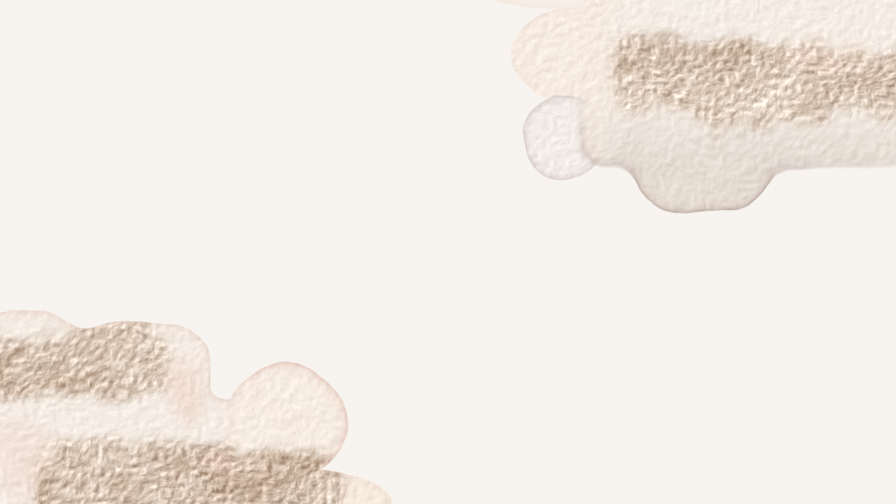
Write a WebGL 2 fragment shader that draws this background.

```glsl
#version 300 es
precision highp float;

uniform vec2 u_resolution;
out vec4 fragColor;

// Palette
const vec3 PAPER = vec3(0.970, 0.957, 0.938);
const vec3 PEACH = vec3(0.967, 0.918, 0.875);
const vec3 BLUSH = vec3(0.930, 0.835, 0.780);
const vec3 MILK = vec3(0.952, 0.930, 0.908);
const vec3 STONE = vec3(0.888, 0.850, 0.812);
const vec3 MAUVE = vec3(0.690, 0.610, 0.585);
const vec3 ROSE = vec3(0.865, 0.735, 0.685);
const vec3 FOIL_LIGHT = vec3(0.880, 0.815, 0.745);
const vec3 FOIL_DARK = vec3(0.765, 0.670, 0.590);

// Tuning, in canvas heights
const float ASPECT = 16.0 / 9.0;
const float WOBBLE = 0.022;
const float RIM_WIDTH = 0.006;
const float GRAIN_SCALE = 105.0;
const float FOIL_RELIEF = 0.24;
const float WASH_RELIEF = 0.055;

float hash(vec2 p) {
    vec3 q = fract(p.xyx * 0.1031);
    q += dot(q, q.yzx + 33.33);
    return fract((q.x + q.y) * q.z);
}

float noise(vec2 p) {
    vec2 i = floor(p), f = fract(p);
    f = f * f * (3.0 - 2.0 * f);
    return mix(mix(hash(i), hash(i + vec2(1, 0)), f.x),
               mix(hash(i + vec2(0, 1)), hash(i + vec2(1, 1)), f.x), f.y);
}

float fbm(vec2 p) {
    float sum = 0.0, amp = 0.5;
    for (int i = 0; i < 4; i++) {
        sum += amp * noise(p);
        p = p * 2.03 + 17.0;
        amp *= 0.5;
    }
    return sum / 0.9375;
}

float ellipse(vec2 p, vec2 center, vec2 radius) {
    return (length((p - center) / radius) - 1.0) * min(radius.x, radius.y);
}

float roundBox(vec2 p, vec2 center, vec2 halfSize, float radius) {
    vec2 q = abs(p - center) - halfSize + radius;
    return length(max(q, 0.0)) + min(max(q.x, q.y), 0.0) - radius;
}

float smoothUnion(float a, float b, float k) {
    float h = max(k - abs(a - b), 0.0) / k;
    return min(a, b) - h * h * k * 0.25;
}

// Coverage of a shape whose edge fades over a given width
float cover(float d, float soft) {
    return smoothstep(soft, -soft, d);
}

// Wash with pigment gathered along its inner edge
vec3 wash(vec3 base, float d, float soft, vec3 tint, vec3 rim, float rimAmount) {
    float fill = cover(d, soft);
    base = mix(base, tint, fill);
    return mix(base, rim, fill * exp(min(d, 0.0) / RIM_WIDTH) * rimAmount);
}

void main() {
    vec2 uv = gl_FragCoord.xy / u_resolution;
    vec2 p = uv * vec2(ASPECT, 1.0);
    float px = 1.0 / u_resolution.y;

    // Uneven paper bends every outline
    vec2 bend = vec2(fbm(p * 9.0), fbm(p * 9.0 + 40.0)) - 0.5;
    vec2 w = p + bend * WOBBLE;
    float cloud = fbm(p * vec2(6.0, 10.0) + 5.0);
    float mottle = fbm(p * 24.0);
    vec3 color = PAPER;

    // Upper right washes
    float lens = ellipse(w, vec2(1.11, 1.01), vec2(0.15, 0.032));
    float peach = ellipse(w, vec2(1.134, 0.891), vec2(0.116, 0.088));
    float lobe = ellipse(w, vec2(1.123, 0.727), vec2(0.083, 0.088));
    float upper = roundBox(w, vec2(1.562, 0.927), vec2(0.405, 0.258), 0.05);
    upper = smoothUnion(upper, roundBox(w, vec2(1.394, 0.681), vec2(0.137, 0.100), 0.085), 0.04);
    color = wash(color, lens, px, mix(PAPER, PEACH, 0.4), BLUSH, 0.35);
    color = wash(color, peach, px * 1.5, mix(PAPER, PEACH, 0.85), BLUSH, 0.25);
    color = wash(color, lobe, px, MILK, MAUVE, 0.40);
    float low = smoothstep(0.84, 0.66, p.y);
    float side = 1.0 - 0.55 * smoothstep(1.50, 1.72, p.x);
    vec3 upperTint = mix(mix(PEACH, MILK, cloud), STONE, low * (0.6 + 0.5 * mottle));
    upperTint = mix(upperTint, PEACH, 0.7 * smoothstep(1.24, 1.15, p.x));
    float upperSoft = mix(0.02, px, smoothstep(0.70, 0.64, p.y));
    color = wash(color, upper, upperSoft, upperTint, MAUVE, 0.75 * low * side);

    // Lower left washes
    float foot = ellipse(w, vec2(0.625, 0.0), vec2(0.148, 0.068));
    float lower = ellipse(w, vec2(0.035, 0.282), vec2(0.15, 0.106));
    lower = smoothUnion(lower, roundBox(w, vec2(0.289, 0.245), vec2(0.134, 0.115), 0.09), 0.05);
    lower = smoothUnion(lower, roundBox(w, vec2(0.257, 0.062), vec2(0.350, 0.150), 0.04), 0.03);
    float round = ellipse(w, vec2(0.570, 0.162), vec2(0.121, 0.113));
    color = wash(color, foot, px, PEACH, BLUSH, 0.4);
    color = wash(color, lower, px, mix(PEACH, MILK, 0.25 + 0.6 * cloud), ROSE, 0.45);
    float roundRim = 0.75 * smoothstep(0.43, 0.53, p.x);
    color = wash(color, round, px, mix(PEACH, PAPER, 0.3 * mottle), ROSE, roundRim);

    // Painted area that holds foil, stains and grain
    float lowerFill = cover(min(min(lower, round), foot), px);
    float upperFill = cover(min(min(upper, lobe), peach), px);
    float painted = max(lowerFill, upperFill);

    // Metallic bands with ragged, fading sides
    vec2 r = p + bend * 0.09 + (mottle - 0.5) * 0.03;
    float bandTop = cover(roundBox(r, vec2(1.60, 0.841), vec2(0.391, 0.080), 0.05), 0.022);
    float bandMid = cover(roundBox(r, vec2(0.104, 0.289), vec2(0.243, 0.064), 0.04), 0.024);
    float bandLow = cover(roundBox(r, vec2(0.382, 0.002), vec2(0.312, 0.120), 0.07), 0.022);
    float foil = max(bandTop, max(bandMid, bandLow)) * painted;
    float density = smoothstep(0.25, 0.75, cloud * 0.6 + mottle * 0.4);
    color = mix(color, mix(FOIL_LIGHT, FOIL_DARK, density), foil * (0.75 + 0.25 * density));

    // Blush stains
    float stain = cover(ellipse(r, vec2(1.63, 0.891), vec2(0.065, 0.019)), 0.012);
    stain = max(stain, cover(ellipse(r, vec2(0.382, 0.236), vec2(0.042, 0.065)), 0.025));
    stain = max(stain, cover(ellipse(r, vec2(0.463, 0.086), vec2(0.058, 0.019)), 0.012));
    stain = max(stain, 0.6 * cover(ellipse(r, vec2(0.035, 0.097), vec2(0.058, 0.081)), 0.02));
    color = mix(color, BLUSH, stain * painted * 0.6);

    // Embossed grain lit from the upper left
    vec2 g = p * GRAIN_SCALE + bend * 4.0;
    float relief = noise(g) - noise(g + vec2(-0.6, 0.6));
    relief += 0.5 * (noise(g * 2.1) - noise(g * 2.1 + vec2(-0.6, 0.6)));
    color += relief * painted * mix(WASH_RELIEF, FOIL_RELIEF, foil) * vec3(0.94, 1.0, 1.05);

    fragColor = vec4(clamp(color, 0.0, 1.0), 1.0);
}
```
